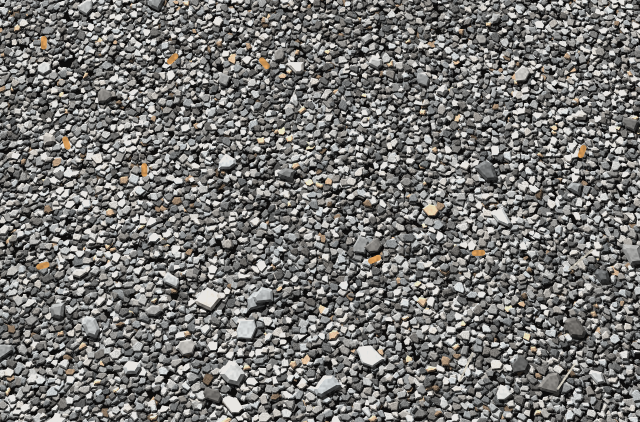
This texture is drawn by a WebGL 1 fragment shader. Its source:

```glsl
precision highp float;
// Sunlit crushed gravel seen at a slight slant. Layers of jittered cells each hold
// a faceted convex stone with a hard cast shadow; sparse larger stones, dust,
// twigs and ochre chips lie on top.
uniform vec2 u_resolution;

#define DENSITY 46.0
#define SLANT 0.3
#define SMALL_LAYERS 4
#define BIG_SCALE 0.45
#define BIG_CHANCE 0.06
#define TONE_MIN 0.38
#define TONE_MAX 1.0
#define SHADOW_DEPTH 0.8
#define SHADOW_OFFSET vec2(0.07, -0.15)
#define LIGHT_DIR vec2(-0.42, 0.91)
#define GAP_COLOR vec3(0.055, 0.05, 0.048)
#define LITTER_CELLS 4.0

vec4 hash4(vec2 p) {
  vec4 h = fract(p.xyxy * vec4(0.1031, 0.1030, 0.0973, 0.1099));
  h += dot(h, h.wzxy + 33.33);
  return fract((h.xxyz + h.yzzw) * h.zywx);
}

float valueNoise(vec2 p) {
  vec2 i = floor(p), f = fract(p);
  f = f * f * (3.0 - 2.0 * f);
  float low = mix(hash4(i).x, hash4(i + vec2(1.0, 0.0)).x, f.x);
  float high = mix(hash4(i + vec2(0.0, 1.0)).x, hash4(i + 1.0).x, f.x);
  return mix(low, high, f.y);
}

float coverage(float dist, float pixel) {
  return clamp(0.5 - dist / pixel, 0.0, 1.0);
}

// Returns stone distance, shadow distance and the light on the nearest side face.
vec3 stone(vec2 q, vec4 shape, float pixel) {
  float radius = mix(0.38, 0.66, shape.x * shape.x);
  float aspect = mix(0.55, 0.9, shape.y);
  float tilt = (shape.z - 0.5) * 2.2;
  vec2 axis = vec2(cos(tilt), sin(tilt));
  float dist = -9.0, shadow = -9.0, light = 1.0;
  for (int k = 0; k < 6; k++) {
    float fk = float(k);
    float turn = fract(shape.w * 37.7 + fk * 0.618 + shape.x * fk * 5.3);
    float chip = fract(shape.y * 53.1 + fk * 0.381 + shape.z * fk * 7.9);
    float angle = (fk + 0.75 * turn) * 1.0472;
    vec2 n = vec2(cos(angle), sin(angle));
    vec2 along = vec2(dot(n, axis), aspect * dot(n, vec2(-axis.y, axis.x)));
    float reach = radius * length(along) * mix(0.78, 1.12, chip);
    float edge = dot(q, n) - reach;
    float face = 0.8 + 0.5 * dot(n, LIGHT_DIR);
    light = mix(light, face, smoothstep(-0.5, 0.5, (edge - dist) / pixel));
    dist = max(dist, edge);
    shadow = max(shadow, dot(q - SHADOW_OFFSET, n) - reach);
  }
  return vec3(dist, shadow, light);
}

vec3 stoneTint(float pick) {
  vec3 tint = mix(vec3(0.975, 1.0, 1.01), vec3(1.03, 1.0, 0.96), fract(pick * 13.0));
  return mix(tint, vec3(1.14, 0.97, 0.8), step(0.965, pick));
}

// Composites one layer of stones, far rows over near rows.
vec3 addStones(vec3 col, vec2 g, float pixel, float salt, float chance, float gain) {
  vec2 base = floor(g);
  for (int j = -1; j <= 1; j++) {
    for (int i = -1; i <= 1; i++) {
      vec2 cell = base + vec2(float(i), float(j));
      vec4 place = hash4(cell + salt);
      vec4 shape = hash4(cell + salt + 411.7);
      float present = step(place.w, chance);
      vec2 q = g - cell - 0.5 - 0.8 * (place.xy - 0.5);
      vec3 s = stone(q, shape, pixel);
      float bevel = mix(0.05, 0.2, fract(shape.w * 9.1));
      float side = 1.0 - coverage(s.x + bevel, pixel);
      float tone = mix(TONE_MIN, TONE_MAX, place.z) * gain * mix(1.0, s.z, side);
      tone += 0.13 * (valueNoise(q * 9.0 + place.xy * 90.0) - 0.5);
      vec3 rock = min(tone * stoneTint(shape.w), vec3(0.91, 0.9, 0.89));
      col *= 1.0 - SHADOW_DEPTH * present * coverage(s.y, pixel);
      col = mix(col, rock, present * coverage(s.x, pixel));
    }
  }
  return col;
}

// Occasional pale twigs and short ochre chips, one at most per coarse cell.
vec3 addLitter(vec3 col, vec2 p, float pixel) {
  vec2 cell = floor(p * LITTER_CELLS);
  vec4 h = hash4(cell + 71.3);
  vec2 q = p - (cell + 0.35 + 0.3 * h.xy) / LITTER_CELLS;
  float isChip = step(0.5, fract(h.z * 7.0));
  float angle = h.z * 6.2832;
  vec2 dir = vec2(cos(angle), sin(angle));
  float halfLength = mix(0.035, 0.009, isChip);
  float width = mix(0.0025, 0.007, isChip);
  float dist = length(q - dir * clamp(dot(q, dir), -halfLength, halfLength)) - width;
  vec3 paint = mix(vec3(0.78, 0.76, 0.71), vec3(0.8, 0.58, 0.33), isChip);
  paint *= 0.85 + 0.3 * valueNoise(p * 190.0);
  return mix(col, paint, step(h.w, 0.38) * coverage(dist, pixel));
}

void main() {
  vec2 p = gl_FragCoord.xy / u_resolution.y;
  float pixel = 1.0 / u_resolution.y;
  float depth = 1.0 + SLANT * p.y;
  vec2 ground = vec2((p.x - 0.75) * depth, p.y + 0.5 * SLANT * p.y * p.y) * DENSITY + 200.0;
  float groundPixel = pixel * DENSITY * depth;

  // Broad drift of tone, with a dusty patch at the left
  vec2 toDust = (p - vec2(0.12, 0.56)) / vec2(0.2, 0.13);
  float dust = exp(-dot(toDust, toDust));
  float drift = 0.92 + 0.16 * valueNoise(p * 3.0 + 5.0) + 0.12 * dust;

  vec3 col = GAP_COLOR;
  for (int k = 0; k < SMALL_LAYERS; k++) {
    float fk = float(k);
    float gain = drift * mix(0.72, 1.0, fk / float(SMALL_LAYERS - 1));
    col = addStones(col, ground + fk * vec2(0.37, 0.59), groundPixel, fk * 57.0, 0.9, gain);
  }
  col = addStones(col, ground * BIG_SCALE, groundPixel * BIG_SCALE, 307.0, BIG_CHANCE, drift);
  col = addLitter(col, p, pixel);
  gl_FragColor = vec4(max(col, GAP_COLOR * 0.8), 1.0);
}
```
